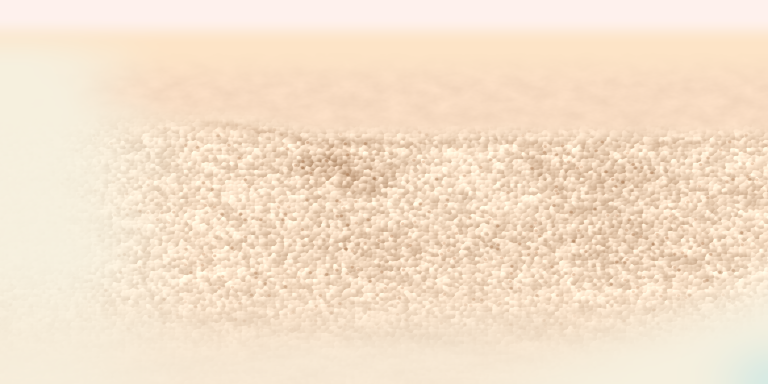
Write a WebGL 2 fragment shader that draws this texture.

```glsl
#version 300 es
precision highp float;
// Pale sand with a soft crest, blurred distance and cream mist at the margins.
// Smooth cellular noise makes the grains, gradient noise the ripples and mottling;
// elliptical shadows shape the dunes, and masks set the focus and the mist.
#define GRAIN_DENSITY 92.0
#define GRAIN_CONTRAST 0.27
#define RIPPLE_STRENGTH 0.055
#define BLUR_MOTTLE 0.045
#define SHADOW_DEPTH 1.0
#define SPECK_AMOUNT 0.035
#define MIST_AMOUNT 0.97

uniform vec2 u_resolution;
out vec4 fragColor;

const vec3 SKY = vec3(0.995, 0.945, 0.930);
const vec3 HORIZON = vec3(0.992, 0.895, 0.780);
const vec3 FAR_SAND = vec3(0.970, 0.860, 0.760);
const vec3 LIT_SAND = vec3(0.968, 0.872, 0.772);
const vec3 SHADE_TINT = vec3(0.150, 0.190, 0.210);
const vec3 MIST = vec3(0.965, 0.942, 0.875);
const vec3 LOW_MIST = vec3(0.966, 0.922, 0.850);
const vec3 CORNER_TEAL = vec3(0.840, 0.915, 0.890);

vec2 hash2(vec2 p) {
  vec3 q = fract(vec3(p.xyx) * vec3(0.1031, 0.1030, 0.0973));
  q += dot(q, q.yzx + 33.33);
  return fract((q.xx + q.yz) * q.zy);
}

float gradientAt(vec2 cell, vec2 offset) {
  float angle = 6.2832 * hash2(cell + 57.0).x;
  return dot(vec2(cos(angle), sin(angle)), offset);
}

float gradientNoise(vec2 p) {
  vec2 i = floor(p), f = fract(p);
  vec2 w = f * f * f * (f * (f * 6.0 - 15.0) + 10.0);
  vec2 e = vec2(1.0, 0.0);
  float low = mix(gradientAt(i, f), gradientAt(i + e, f - e), w.x);
  float high = mix(gradientAt(i + e.yx, f - e.yx), gradientAt(i + 1.0, f - 1.0), w.x);
  return mix(low, high, w.y);
}

float fbm(vec2 p) {
  float sum = 0.0, amplitude = 0.6;
  for (int i = 0; i < 4; i++) {
    sum += amplitude * gradientNoise(p);
    p = mat2(1.6, 1.2, -1.2, 1.6) * p + 7.3;
    amplitude *= 0.55;
  }
  return sum;
}

// x: blended grain tone, y: dark speck coverage
vec2 grains(vec2 p) {
  vec2 cell = floor(p);
  float tone = 0.0, total = 0.0, speck = 0.0;
  for (int j = -1; j <= 1; j++) {
    for (int i = -1; i <= 1; i++) {
      vec2 id = cell + vec2(i, j);
      vec2 d = id + 0.15 + 0.7 * hash2(id) - p;
      vec2 rnd = hash2(id + 113.0);
      float weight = exp(-7.0 * dot(d, d));
      // each grain is lit from the upper left
      tone += weight * (rnd.x - 0.5 + 0.5 * dot(d, vec2(0.6, -0.8)));
      total += weight;
      speck += step(1.0 - SPECK_AMOUNT, rnd.y) * smoothstep(0.6, 0.2, length(d));
    }
  }
  return vec2(tone / total, min(speck, 1.0));
}

float blob(vec2 p, vec2 center, vec2 radius) {
  vec2 d = (p - center) / radius;
  return exp(-dot(d, d));
}

// Hollows and soft slopes of the near sand
float duneShadow(vec2 p) {
  vec2 q = p + 0.035 * vec2(fbm(p * 7.0), fbm(p * 7.0 + 31.0));
  q.y += 0.12 * (q.x - 0.9) * smoothstep(1.25, 0.9, q.x);
  float s = 0.70 * blob(q, vec2(0.89, 0.555), vec2(0.14, 0.060));
  s += 0.38 * blob(q, vec2(1.42, 0.565), vec2(0.07, 0.040));
  s += 0.34 * blob(q, vec2(1.60, 0.530), vec2(0.17, 0.070));
  s += 0.30 * blob(q, vec2(1.58, 0.375), vec2(0.28, 0.080));
  s += 0.30 * blob(q, vec2(1.00, 0.365), vec2(0.25, 0.070));
  s += 0.20 * blob(q, vec2(1.95, 0.490), vec2(0.14, 0.035));
  s += 0.24 * blob(q, vec2(1.15, 0.130), vec2(0.55, 0.030));
  return s;
}

void main() {
  vec2 uv = gl_FragCoord.xy / u_resolution;
  vec2 p = vec2(2.0 * uv.x, uv.y);
  float broad = fbm(p * vec2(3.0, 5.0));

  // Distance: blurred sand, warm horizon and pale sky
  vec3 farColor = mix(FAR_SAND, HORIZON, smoothstep(0.76, 0.88, p.y));
  float mottle = fbm(p * vec2(16.0, 28.0)) * smoothstep(0.88, 0.76, p.y);
  farColor += BLUR_MOTTLE * mottle;
  farColor = mix(farColor, SKY, smoothstep(0.885, 0.955, p.y));

  // Near sand: ripples, hollows and grains
  float ripple = fbm(vec2(p.x + 0.7 * p.y, p.y - 0.06 * p.x) * vec2(7.0, 26.0));
  float shade = SHADOW_DEPTH * duneShadow(p);
  float focus = smoothstep(0.70, 0.62, p.y) * smoothstep(0.05, 0.30, p.y);
  vec2 grain = grains(p * GRAIN_DENSITY * vec2(1.0, 1.15));
  vec3 sand = LIT_SAND - SHADE_TINT * shade + RIPPLE_STRENGTH * ripple;
  float grainGain = GRAIN_CONTRAST * (0.16 + 0.84 * focus) * (0.75 + 0.5 * shade);
  sand += grainGain * grain.x * vec3(0.85, 1.0, 1.1);
  sand -= vec3(0.09, 0.13, 0.15) * grain.y * focus;

  // Crest, with a thin shaded back slope and a bright lip
  float crest = mix(0.660, 0.615, smoothstep(0.55, 0.88, p.x)) + 0.022 * fbm(vec2(p.x * 5.0, 2.0));
  float rise = p.y - crest;
  float crestSpan = smoothstep(0.45, 0.68, p.x) * (0.55 + 0.45 * smoothstep(1.3, 0.8, p.x));
  sand -= SHADE_TINT * 0.42 * crestSpan * exp(-pow((rise - 0.012) / 0.011, 2.0));
  sand += 0.025 * crestSpan * exp(-pow((rise + 0.014) / 0.014, 2.0));
  vec3 color = mix(sand, farColor, smoothstep(0.015, 0.075, rise));

  // Mist over the foot, left side and lower right
  float foot = smoothstep(0.27, 0.02, p.y + 0.05 * broad);
  color = mix(color, LOW_MIST, 0.72 * foot);
  float side = smoothstep(0.58, 0.14, p.x + 0.10 * broad + 0.10 * smoothstep(0.5, 0.9, p.y));
  side *= smoothstep(0.96, 0.82, p.y) * mix(0.65, 1.0, smoothstep(0.05, 0.35, p.y));
  color = mix(color, MIST, MIST_AMOUNT * side);
  float lowerRight = smoothstep(0.02, 0.26, 0.42 * (p.x - 1.35) - p.y + 0.13 + 0.04 * broad);
  color = mix(color, MIST, MIST_AMOUNT * lowerRight);
  color = mix(color, CORNER_TEAL, blob(p, vec2(2.02, 0.0), vec2(0.13, 0.10)));

  fragColor = vec4(clamp(color, 0.0, 1.0), 1.0);
}
```
